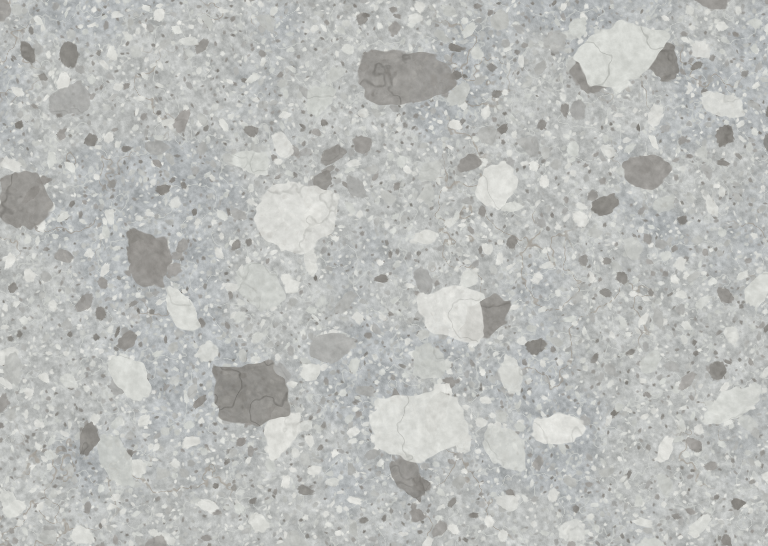
Write a Shadertoy shader that draws this texture.

```glsl
const float TAU = 6.2832;
const vec3 CEMENT = vec3(0.735, 0.743, 0.735);
const vec3 BLUE_GREY = vec3(0.70, 0.715, 0.72);
const vec3 RUST = vec3(0.60, 0.56, 0.51);
const vec3 CHALK = vec3(0.89, 0.89, 0.87);
const vec3 PALE = vec3(0.82, 0.83, 0.81);
const vec3 ASH = vec3(0.65, 0.65, 0.64);
const vec3 SLATE = vec3(0.51, 0.50, 0.48);
const vec3 TAUPE = vec3(0.62, 0.61, 0.595);

float hash(vec2 p) {
    return fract(sin(dot(p, vec2(127.1, 311.7))) * 43758.5453);
}

vec2 hash2(vec2 p) {
    return vec2(hash(p), hash(p + 37.7));
}

mat2 rotation(float angle) {
    float c = cos(angle), s = sin(angle);
    return mat2(c, s, -s, c);
}

float noise(vec2 p) {
    vec2 i = floor(p), f = fract(p);
    f = f * f * (3.0 - 2.0 * f);
    return mix(mix(hash(i), hash(i + vec2(1, 0)), f.x),
               mix(hash(i + vec2(0, 1)), hash(i + vec2(1, 1)), f.x), f.y);
}

float fbm(vec2 p) {
    float sum = 0.0, weight = 0.533;
    for (int i = 0; i < 4; i++) {
        sum += weight * noise(p);
        p = rotation(0.6) * p * 2.1 + 5.3;
        weight *= 0.5;
    }
    return sum;
}

// Thin wandering line along the middle level of the noise
float vein(vec2 p, float width) {
    return 1.0 - smoothstep(0.0, width, abs(fbm(p) - 0.5));
}

// Irregular convex chip bounded by randomly placed sides
float chip(vec2 p, float radius, vec2 id) {
    float d = -radius;
    for (int i = 0; i < 7; i++) {
        vec2 jitter = hash2(id + float(i) * 3.17);
        float angle = (float(i) + 0.7 * jitter.x) * TAU / 7.0;
        float side = dot(p, vec2(cos(angle), sin(angle))) - radius * mix(0.68, 1.0, jitter.y);
        float blend = 0.12 * radius;
        float h = max(blend - abs(d - side), 0.0) / blend;
        d = max(d, side) + h * h * blend * 0.25;
    }
    return d;
}

// shares: dark and light fractions of the chips
vec3 chipColor(vec2 uv, vec2 id, vec2 shares, float cracks) {
    float pick = hash(id + 4.1), shade = hash(id + 5.9);
    vec3 tone = mix(ASH, PALE, shade);
    if (pick < shares.x) tone = mix(SLATE, TAUPE, shade);
    else if (pick > 1.0 - shares.y) tone = mix(PALE, CHALK, sqrt(shade));
    tone += 0.14 * (fbm(uv * 100.0 + id) - 0.5) + 0.08 * (fbm(uv * 22.0 + id) - 0.5);
    return tone - cracks * vein(uv * 11.0 + id, 0.022);
}

// One layer of chips; radii are in cell widths
vec3 scatter(vec3 color, vec2 uv, float cells, float density, vec2 radii,
             vec2 shares, float cracks, float seed) {
    vec2 p = rotation(seed) * uv * cells + seed * 7.3;
    vec2 cell = floor(p);
    float soft = cells * (0.0007 + 0.6 / iResolution.y);
    for (int y = -1; y <= 1; y++)
    for (int x = -1; x <= 1; x++) {
        vec2 corner = cell + vec2(x, y);
        vec2 id = corner + seed * 13.0;
        if (hash(id) > density) continue;
        vec2 q = p - corner - 0.5 - 0.6 * (hash2(id + 1.3) - 0.5);
        float radius = mix(radii.x, radii.y, hash(id + 2.7));
        if (dot(q, q) > 4.0 * radius * radius) continue;
        float stretch = mix(1.0, 1.4, hash(id + 3.3));
        q = rotation(TAU * hash(id + 6.1)) * q * vec2(1.0 / stretch, stretch);
        float d = chip(q, radius, id) + 0.16 * radius * (noise(q * 5.0 / radius + id) - 0.5);
        float cover = 1.0 - smoothstep(-soft, soft, d);
        if (cover <= 0.0) continue;
        float opacity = mix(0.75, 1.0, hash(id + 8.3));
        color = mix(color, chipColor(uv, id, shares, cracks), cover * opacity);
    }
    return color;
}

// Mottled binder with pale threads and a few rusty ones
vec3 cement(vec2 uv) {
    vec3 color = mix(CEMENT, BLUE_GREY, smoothstep(0.42, 0.68, fbm(uv * 6.0)));
    color += 0.12 * (fbm(uv * 28.0) - 0.5) + 0.24 * (fbm(uv * 120.0 + 9.0) - 0.5);
    color = mix(color, PALE, 0.55 * vein(uv * 19.0 + 3.0, 0.025));
    float rusty = smoothstep(0.52, 0.7, noise(uv * 7.0 + 20.0));
    return mix(color, RUST, 0.5 * rusty * vein(uv * 13.0 + 40.0, 0.018));
}

void mainImage(out vec4 fragColor, in vec2 fragCoord) {
    vec2 uv = fragCoord / iResolution.y;
    vec2 warp = vec2(noise(uv * 32.0), noise(uv * 32.0 + 50.0)) - 0.5;
    vec2 rough = uv + 0.007 * warp;

    // Fine grit first, large stones last
    vec3 color = cement(uv);
    color = scatter(color, rough, 85.0, 0.65, vec2(0.16, 0.34), vec2(0.20, 0.38), 0.0, 1.1);
    color = scatter(color, rough, 44.0, 0.70, vec2(0.13, 0.32), vec2(0.19, 0.40), 0.0, 2.3);
    color = scatter(color, rough, 25.0, 0.60, vec2(0.12, 0.32), vec2(0.20, 0.38), 0.0, 3.7);
    color = scatter(color, rough, 14.0, 0.50, vec2(0.14, 0.32), vec2(0.26, 0.34), 0.03, 4.9);
    color = scatter(color, rough, 7.0, 0.42, vec2(0.17, 0.32), vec2(0.34, 0.34), 0.06, 5.6);
    color = scatter(color, rough, 3.6, 0.52, vec2(0.17, 0.31), vec2(0.34, 0.42), 0.09, 6.8);
    fragColor = vec4(clamp(color, 0.0, 1.0), 1.0);
}
```
